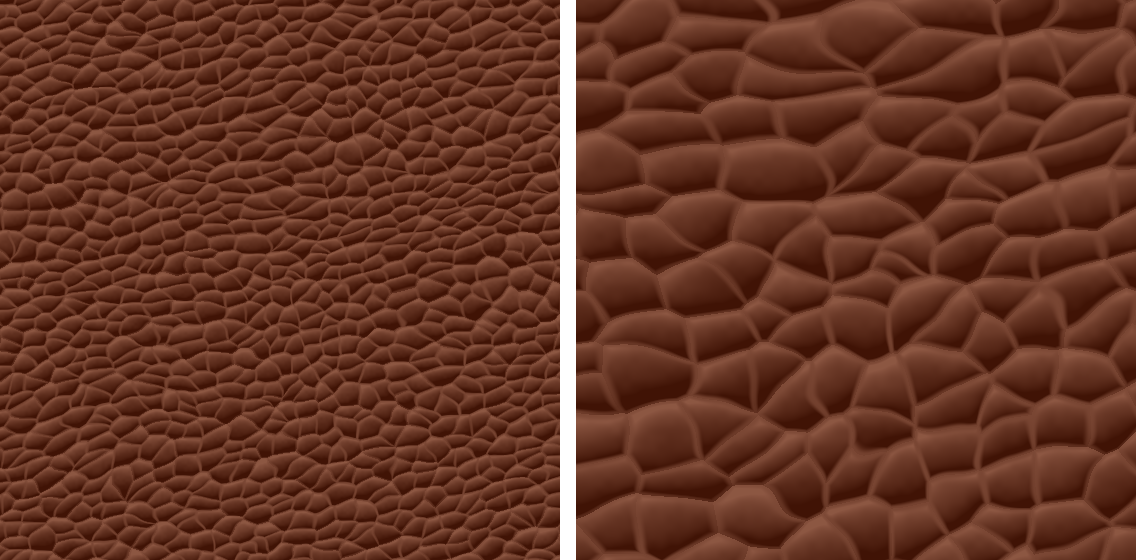
Left: the whole. Right: its middle third, enlarged.
Reproduce this texture procedurally as a Shadertoy shader.

```glsl
// Brown pebbled leather: slanted, flattened grains lit from above, split by thin pale creases.

const vec3 DARK_BROWN = vec3(0.25, 0.075, 0.02);
const vec3 PALE_BROWN = vec3(0.55, 0.34, 0.26);
const vec2 GRAIN_COUNT = vec2(26.0, 37.0);   // grains along and across the slant
const float SLANT = 0.22;                    // radians, rising to the right
const vec2 LIGHT_DIR = vec2(-0.25, 0.97);
const float JITTER = 0.92;
const float BROAD_WARP = 1.6;
const float FINE_WARP = 0.32;
const float EDGE_FALLOFF = 5.5;              // how quickly a grain flattens inwards
const float EDGE_SHADE = 0.42;
const float BODY_SHADE = 0.38;
const float BASE_TONE = 0.38;
const float TONE_SPREAD = 0.10;
const float CREASE_TONE = 0.74;
const float CREASE_WIDTH = 0.12;
const float FINE_GRAIN = 0.07;
const float FINE_GRAIN_COUNT = 190.0;

float hash(vec2 p) {
    return fract(sin(dot(p, vec2(127.1, 311.7))) * 43758.5453);
}

vec2 hash2(vec2 p) {
    return vec2(hash(p), hash(p + vec2(37.2, 91.7)));
}

float noise(vec2 p) {
    vec2 cell = floor(p);
    vec2 f = fract(p);
    f = f * f * (3.0 - 2.0 * f);
    float low = mix(hash(cell), hash(cell + vec2(1.0, 0.0)), f.x);
    float high = mix(hash(cell + vec2(0.0, 1.0)), hash(cell + vec2(1.0, 1.0)), f.x);
    return mix(low, high, f.y);
}

vec2 noise2(vec2 p) {
    return vec2(noise(p), noise(p + vec2(53.0, 17.0))) - 0.5;
}

vec2 site(vec2 cell) {
    return cell + 0.5 + JITTER * (hash2(cell) - 0.5);
}

// Finds the nearest grain; returns its cell and the offset to its centre.
void nearestGrain(vec2 p, out vec2 grainCell, out vec2 toCentre) {
    vec2 home = floor(p);
    float best = 1e3;
    for (int y = -2; y <= 2; y++) {
        for (int x = -2; x <= 2; x++) {
            vec2 cell = home + vec2(x, y);
            vec2 offset = site(cell) - p;
            float d = dot(offset, offset);
            if (d < best) {
                best = d;
                grainCell = cell;
                toCentre = offset;
            }
        }
    }
}

// Returns the smooth surface slope in xy and the distance to the crease in z.
vec3 grainRelief(vec2 p, vec2 grainCell, vec2 toCentre) {
    vec2 slope = vec2(0.0);
    float creaseDist = 1e3;
    for (int y = -2; y <= 2; y++) {
        for (int x = -2; x <= 2; x++) {
            if (x == 0 && y == 0) continue;
            vec2 offset = site(grainCell + vec2(x, y)) - p;
            vec2 outward = normalize(offset - toCentre);
            float d = dot(0.5 * (offset + toCentre), outward);
            slope += outward * exp(-EDGE_FALLOFF * d);
            creaseDist = min(creaseDist, d);
        }
    }
    return vec3(slope, creaseDist);
}

void mainImage(out vec4 fragColor, in vec2 fragCoord) {
    vec2 uv = fragCoord / iResolution.y;

    // Slanted grain space, bent gently so that sizes and creases vary
    vec2 along = vec2(cos(SLANT), sin(SLANT));
    vec2 across = vec2(-along.y, along.x);
    vec2 p = vec2(dot(uv, along), dot(uv, across)) * GRAIN_COUNT + 40.0;
    p += BROAD_WARP * noise2(p * 0.17);
    p += FINE_WARP * noise2(p * 1.3);
    vec2 light = vec2(dot(LIGHT_DIR, along), dot(LIGHT_DIR, across));

    // Grain shading: bright upper rim, dark lower rim
    vec2 grainCell = vec2(0.0);
    vec2 toCentre = vec2(0.0);
    nearestGrain(p, grainCell, toCentre);
    vec3 relief = grainRelief(p, grainCell, toCentre);
    float tone = BASE_TONE + TONE_SPREAD * (hash(grainCell + 7.3) - 0.5);
    tone += EDGE_SHADE * clamp(dot(relief.xy, light), -1.1, 1.1);
    tone -= BODY_SHADE * dot(toCentre, light);
    tone += FINE_GRAIN * (noise(uv * FINE_GRAIN_COUNT) - 0.5);

    // Pale creases of uneven strength
    float crease = 1.0 - smoothstep(0.015, CREASE_WIDTH, relief.z);
    crease *= mix(0.55, 1.0, noise(p * 0.9 + 11.0));
    tone = mix(tone, CREASE_TONE, crease);

    fragColor = vec4(mix(DARK_BROWN, PALE_BROWN, clamp(tone, 0.0, 1.0)), 1.0);
}
```
